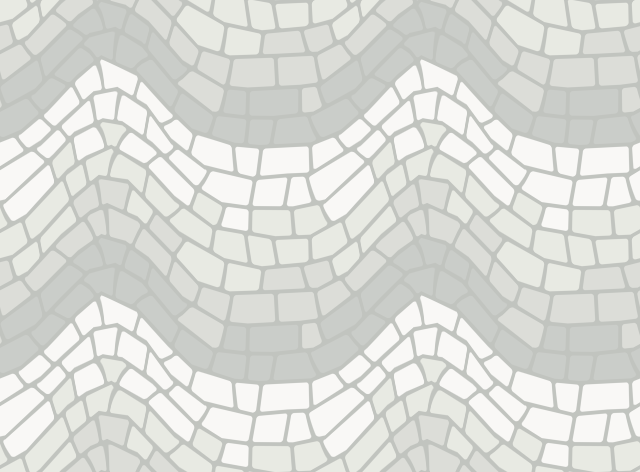
Write a WebGL 2 fragment shader that draws this pattern.

```glsl
#version 300 es
precision highp float;
// Pale mosaic of irregular stones laid in wavy courses, fading from white to grey.

uniform vec2 u_resolution;
out vec4 fragColor;

const float TAU = 6.2831853;
const float COURSES = 8.0;             // courses per repeat
const float STONES = 10.0;             // stones per course
const float HEIGHT = 0.738;            // repeat height, in repeat widths
const float PITCH = HEIGHT / COURSES;

// Hash that wraps with the courses and stones of one repeat.
float hash(float course, float stone, float seed) {
    vec2 cell = vec2(mod(course, COURSES), mod(stone, STONES));
    return fract(sin(dot(cell, vec2(12.99, 78.23)) + seed * 37.7) * 43758.5);
}

// Depth of the crest line below the top of the repeat.
float wave(float x) {
    float a = TAU * (x - 0.34);
    return 0.358 - 0.139 * cos(a) - 0.037 * cos(2.0 * a);
}

float waveSlope(float x) {
    float a = TAU * (x - 0.34);
    return 0.873 * sin(a) + 0.465 * sin(2.0 * a);
}

// Position of a joint along its course; stones are longer in the trough.
float joint(float course, float stone) {
    float stagger = 0.5 * mod(course, 2.0) + 0.4 * hash(course, 0.0, 1.0);
    float s = (stone + stagger + 0.5 * (hash(course, stone, 2.0) - 0.5)) / STONES;
    return s - 0.03 * sin(TAU * (s - 0.34));
}

// Upper edge of a course: straight chords between jittered corners.
float courseEdge(float course, float x) {
    float first = floor(x * STONES) - 3.0;
    vec2 left = vec2(-9.0, 0.0), right = vec2(9.0, 0.0);
    for (int i = 0; i < 7; i++) {
        float stone = first + float(i);
        float jx = joint(course, stone);
        float jy = wave(jx) + 0.02 * (hash(course, stone, 3.0) - 0.5);
        if (jx <= x) left = vec2(jx, jy);
        else if (jx < right.x) right = vec2(jx, jy);
    }
    return course * PITCH + mix(left.y, right.y, (x - left.x) / (right.x - left.x));
}

void main() {
    // Two repeats across and two down.
    vec2 tile = fract(gl_FragCoord.xy / u_resolution * 2.0);
    float x = tile.x;
    float depth = (1.0 - tile.y) * HEIGHT;
    float pixel = 2.0 / u_resolution.x;

    // Find the course and its upper and lower edges.
    float nearest = floor((depth - wave(x)) / PITCH);
    float course = nearest - 1.0, top = -9.0, bottom = 9.0;
    for (int i = -1; i < 4; i++) {
        float k = nearest + float(i);
        float edge = courseEdge(k, x);
        if (edge <= depth) {
            top = edge;
            course = k;
        } else {
            bottom = min(bottom, edge);
        }
    }

    // Joints stand roughly square to the wave, each with its own lean.
    float slope = waveSlope(x);
    float stretch = sqrt(1.0 + slope * slope);
    float v = depth - 0.5 * (top + bottom);
    float u = x + 0.8 * v * slope / (stretch * stretch);
    float first = floor(u * STONES) - 3.0;
    float stone = first, side = 9.0;
    for (int i = 0; i < 7; i++) {
        float k = first + float(i);
        float lean = 0.5 * (hash(course, k, 4.0) - 0.5);
        float d = (u - joint(course, k) + lean * v) * stretch;
        if (d >= 0.0) stone = k;
        side = min(side, abs(d));
    }

    // Distance inside the stone, with rounded corners.
    vec2 inset = vec2(side, min(depth - top, bottom - depth) / stretch);
    float inside = 0.015 - length(max(0.015 - inset, 0.0));
    float cover = smoothstep(-0.7 * pixel, 0.7 * pixel, inside - 0.006);

    // Two courses per tone; some stones keep the tone of the course above.
    float row = mod(course, COURSES);
    float tone = floor(max(row + 0.9 - 1.3 * hash(course, stone, 5.0), 0.0) / 2.0);
    vec3 white = vec3(0.977, 0.974, 0.966);
    vec3 cream = vec3(0.910, 0.918, 0.890);
    vec3 ash = vec3(0.862, 0.868, 0.848);
    vec3 grey = vec3(0.793, 0.804, 0.788);
    vec3 grout = vec3(0.757, 0.767, 0.749);
    vec3 stoneColor = tone < 0.5 ? white : tone < 1.5 ? cream : tone < 2.5 ? ash : grey;

    fragColor = vec4(mix(grout, stoneColor, cover), 1.0);
}
```
